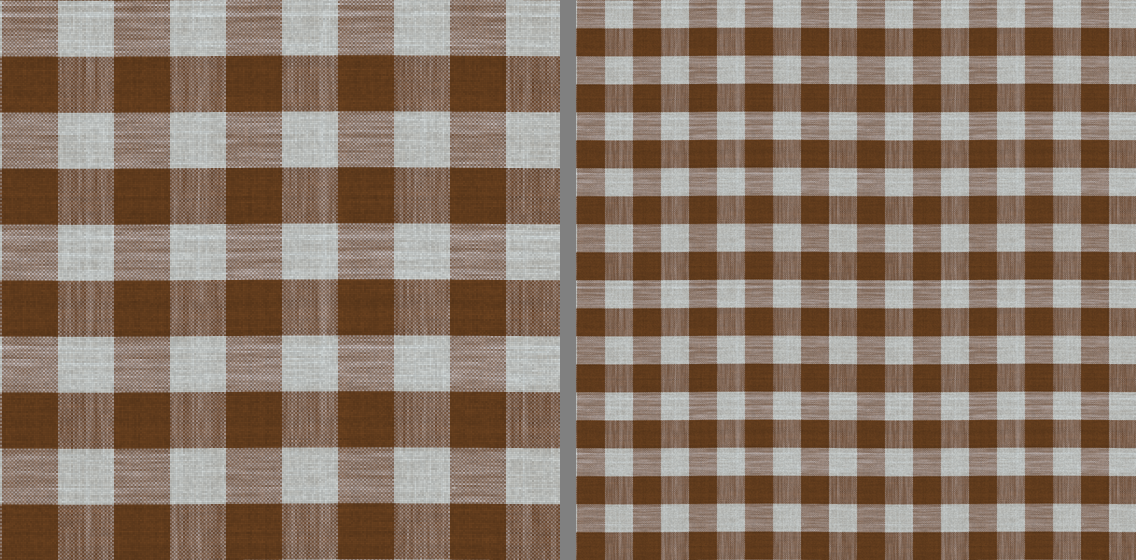
Left: one tile. Right: repeated 2 by 2.
Reproduce this texture procedurally as a Shadertoy shader.

```glsl
const float THREADS = 300.0;       // threads across the canvas
const float CHECK_THREADS = 30.0;  // threads in one check: five pairs of checks
const int SAMPLES = 4;             // antialiasing samples per axis

float hash(vec2 p) {
    vec3 q = fract(p.xyx * 0.1031);
    q += dot(q, q.yzx + 33.33);
    return fract((q.x + q.y) * q.z);
}

// Noise along one thread, wrapping after a whole number of cells
float slub(float thread, float along, float cells) {
    float cell = floor(along * cells);
    float a = hash(vec2(thread, mod(cell, cells)));
    float b = hash(vec2(thread, mod(cell + 1.0, cells)));
    return mix(a, b, smoothstep(0.0, 1.0, fract(along * cells)));
}

// Unevenness of one thread, centred on zero
float threadTone(float id, float along, float seed) {
    return 0.35 * hash(vec2(id, seed))
         + 0.25 * hash(vec2(floor(id / 3.0), seed + 7.0))
         + 0.40 * slub(id + seed, along, 25.0) - 0.5;
}

// Colour of one yarn: dyed or pale, rounded across its width
vec3 yarn(float tone, float across, float pale) {
    vec3 brown = vec3(0.375, 0.230, 0.110) * (1.0 + 0.24 * tone);
    vec3 white = vec3(0.72, 0.73, 0.72) * (1.0 + 0.28 * tone);
    white += vec3(-0.04, 0.0, 0.04) * tone;
    return mix(brown, white, pale) * (1.04 - 0.5 * across * across);
}

vec3 cloth(vec2 uv) {
    // Slight bow of the rows and offset of the columns
    uv.y += 0.0012 * sin(6.2831853 * uv.x + 0.6);
    uv = fract(uv - vec2(0.0035, 0.0));

    vec2 id = mod(floor(uv * THREADS), THREADS);
    vec2 across = fract(uv * THREADS) - 0.5;
    vec2 pale = step(CHECK_THREADS, mod(id, 2.0 * CHECK_THREADS));
    vec2 tone = vec2(threadTone(id.x, uv.y, 11.0), threadTone(id.y, uv.x, 503.0));

    // Fine plain weave; fuller pale threads show as streaks
    vec3 warp = yarn(tone.x, across.x, pale.x);
    vec3 weft = yarn(tone.y, across.y, pale.y);
    float over = mod(id.x + id.y, 2.0) < 0.5 ? 1.0 : -1.0;
    float streak = pale.x * tone.x - pale.y * tone.y;
    float warpShare = 0.40 + 0.20 * over + 0.35 * streak;
    vec3 color = mix(weft, warp, clamp(warpShare, 0.0, 1.0));

    // Warmer cast where the two yarns mix, and grain at each crossing
    color *= mix(vec3(1.0), vec3(0.985, 0.94, 0.955), abs(pale.x - pale.y));
    color *= 1.0 + 0.12 * (hash(id + 137.0) - 0.5);

    // Rare pale flecks of lint
    float fleck = step(0.9999, hash(id + 701.0));
    return mix(color, vec3(0.85, 0.84, 0.80), 0.6 * fleck);
}

void mainImage(out vec4 fragColor, in vec2 fragCoord) {
    vec3 sum = vec3(0.0);
    for (int j = 0; j < SAMPLES; j++) {
        for (int i = 0; i < SAMPLES; i++) {
            vec2 offset = (vec2(i, j) + 0.5) / float(SAMPLES) - 0.5;
            sum += cloth((fragCoord + offset) / iResolution.xy);
        }
    }
    fragColor = vec4(sum / float(SAMPLES * SAMPLES), 1.0);
}
```
